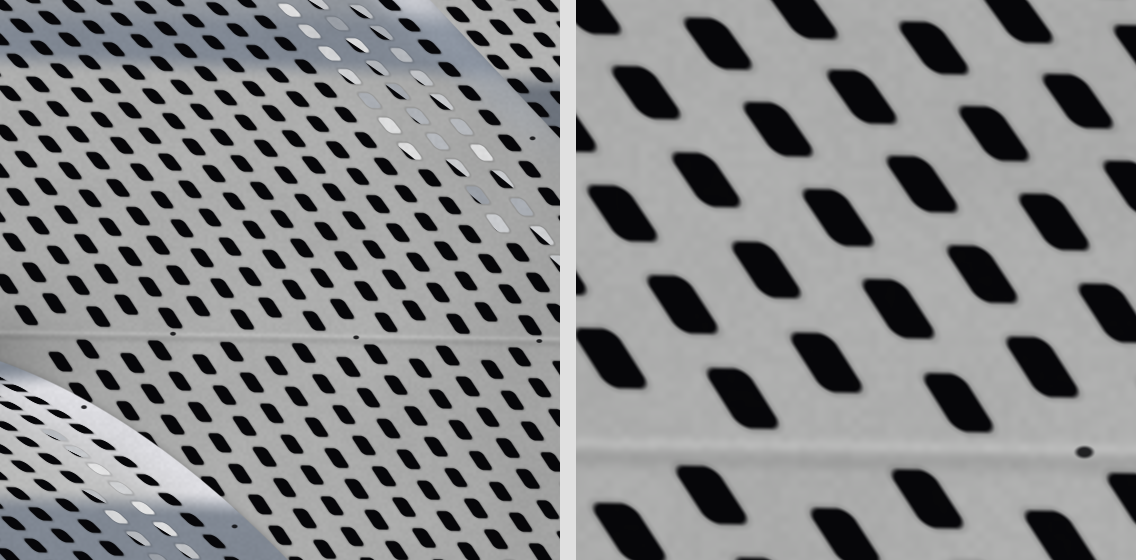
Left, the full canvas; right, a detail of the centre.
A three.js fragment shader for this texture:

```glsl
varying vec2 vUv;

const vec3 METAL = vec3(0.675, 0.677, 0.675);
const vec3 SHADE = vec3(0.50, 0.53, 0.575);
const vec3 BRIGHT = vec3(0.86, 0.86, 0.88);
const vec3 HOLE = vec3(0.025, 0.025, 0.035);
const float HOLE_HALF_WIDTH = 0.0128;
const float HOLE_ROW_SHARE = 0.315;
const float CORNER = 0.0075;
const float SOFT = 0.0018;
const float SEAM_Y = 0.407;
const float GRAIN = 0.035;
const vec4 UNLIT = vec4(99.0, 99.0, 0.0, 0.0);

float hash(vec2 p) {
  return fract(sin(dot(p, vec2(127.1, 311.7))) * 43758.5453);
}

float noise(vec2 p) {
  vec2 i = floor(p), f = fract(p);
  f = f * f * (3.0 - 2.0 * f);
  return mix(mix(hash(i), hash(i + vec2(1.0, 0.0)), f.x),
             mix(hash(i + vec2(0.0, 1.0)), hash(i + 1.0), f.x), f.y);
}

float roundedBox(vec2 p, vec2 halfSize, float radius) {
  vec2 q = abs(p) - halfSize + radius;
  return length(max(q, 0.0)) + min(max(q.x, q.y), 0.0) - radius;
}

float rivet(vec2 p, vec2 center) {
  return 1.0 - smoothstep(0.003, 0.007, length((p - center) * vec2(1.0, 1.5)));
}

// grid: column pitch, lean per row, row slope; rows: spacing and its growth
// lit: first and last column, limiting row and its change per column
vec3 perforate(vec3 sheet, vec2 p, vec2 origin, vec3 grid, vec2 rows,
               vec2 stagger, vec2 lo, vec2 hi, vec4 lit, float litSide) {
  vec2 d = p - origin;
  float drop = -d.y - grid.z * d.x;
  float spacing = sqrt(max(rows.x * rows.x + 4.0 * rows.y * drop, 0.0001));
  float row = 2.0 * drop / (rows.x + spacing);
  vec2 uv = vec2((d.x - grid.y * row) / grid.x, row);
  vec2 halfSize = vec2(HOLE_HALF_WIDTH, HOLE_ROW_SHARE * spacing);

  for (int i = 0; i < 2; i++) {
    vec2 offset = stagger * float(i);
    vec2 cell = clamp(floor(uv - offset + 0.5), lo, hi) + offset;
    vec2 local = (uv - cell) * vec2(grid.x, spacing);
    float chance = hash(cell + origin);
    vec2 size = halfSize * (0.97 + 0.06 * chance);
    float dist = roundedBox(local, size, min(CORNER, size.y * 0.8));

    // Light caught behind the opening, leaving a dark sliver
    float limit = lit.z + lit.w * (cell.x - lit.x);
    float isLit = step(lit.x, cell.x) * step(cell.x, lit.y)
                * step(0.0, litSide * (cell.y - limit));
    float across = local.x / size.x - 0.6 * local.y / size.y;
    float sliver = mix(-1.7, 0.2, chance * chance);
    float glow = isLit * smoothstep(sliver - 0.15, sliver + 0.15, across);
    vec3 glint = mix(vec3(0.60, 0.62, 0.65), vec3(0.90), hash(cell + 7.3));
    vec3 inside = mix(HOLE, glint, glow);

    sheet *= 1.0 - 0.12 * (1.0 - smoothstep(0.0, 0.005, dist));
    sheet = mix(sheet, inside, 1.0 - smoothstep(-SOFT, SOFT, dist));
  }
  return sheet;
}

void main() {
  vec2 p = vUv;
  float down = 1.0 - p.y;
  float rightEdge = p.x - 0.768 - 0.94 * down;
  float leftEdge = down - 0.645 - 0.355 * p.x - 0.653 * p.x * p.x;
  float seam = p.y - SEAM_Y + 0.012 * p.x;

  // Main sheet shading
  float band = 1.0 - smoothstep(0.085, 0.13, down - 0.03 * p.x);
  band *= 0.6 + 0.4 * smoothstep(0.0, 0.06, down);
  vec3 sheet = METAL * (1.0 - 0.06 * smoothstep(0.6, 1.0, p.x));
  sheet = mix(sheet, SHADE, band);
  float margin = smoothstep(-0.13, -0.03, rightEdge);
  sheet = mix(sheet, SHADE * 1.2, 0.5 * margin * (1.0 - smoothstep(0.1, 0.35, down)));
  sheet = mix(sheet, BRIGHT, 0.7 * margin * (1.0 - smoothstep(0.0, 0.06, down)));
  sheet *= 1.0 - 0.22 * exp(-length((p - vec2(0.0, 0.38)) * vec2(9.0, 14.0)));

  // Folded seam
  sheet += 0.05 * exp(-pow(seam / 0.004, 2.0));
  sheet -= 0.05 * exp(-pow((seam + 0.009) / 0.006, 2.0));

  // Main sheet holes above and below the seam
  vec3 upper = perforate(sheet, p, vec2(0.561, 0.427), vec3(0.1285, 0.0358, 0.02),
    vec2(0.056, 0.00082), vec2(0.5, -0.4), vec2(-40.0), vec2(4.0, 0.0),
    vec4(2.9, 4.1, -5.95, 4.5), -1.0);
  vec3 lower = perforate(sheet, p, vec2(0.414, 0.372), vec3(0.1285, 0.0358, 0.018),
    vec2(0.0544, 0.0), vec2(-0.5, 0.43), vec2(-2.0, 0.0), vec2(40.0), UNLIT, 1.0);
  vec3 color = mix(lower, upper, smoothstep(-0.001, 0.001, seam));

  // Upper right sheet
  vec3 right = mix(METAL * 1.03, SHADE * 0.85, smoothstep(0.12, 0.17, down));
  right = perforate(right, p, vec2(0.818, 0.974), vec3(0.1185, 0.0357, 0.022),
    vec2(0.0417, 0.0), vec2(0.5), vec2(0.0, -40.0), vec2(40.0), UNLIT, 1.0);
  color *= 1.0 - 0.08 * exp(-abs(rightEdge) / 0.006);
  color = mix(color, right, smoothstep(-0.002, 0.002, rightEdge));

  // Lower left sheet, bright across its bend
  vec3 left = mix(METAL * 1.08, BRIGHT, exp(-pow(leftEdge / 0.1, 2.0)));
  left = mix(SHADE, left, smoothstep(0.655, 0.705, down + 0.1 * p.x));
  left = mix(left, SHADE, smoothstep(0.865, 0.915, down - 0.03 * p.x));
  left = perforate(left, p, vec2(0.185, 0.206), vec3(0.1354, 0.0395, 0.038),
    vec2(0.0279, 0.00103), vec2(-0.5, 0.5), vec2(-40.0), vec2(0.0, 40.0),
    vec4(-1.1, -0.4, 3.5, -7.0), 1.0);
  color *= 1.0 - 0.15 * exp(-abs(leftEdge) / 0.008);
  color = mix(color, left, smoothstep(-0.002, 0.002, leftEdge));

  // Rivets along the seam and the margins
  float rivets = rivet(p, vec2(0.951, 0.753));
  for (int i = 0; i < 3; i++) {
    float n = float(i);
    rivets = max(rivets, rivet(p, vec2(0.309, 0.404) + n * vec2(0.327, -0.0065)));
    rivets = max(rivets, rivet(p, vec2(0.15, 0.273) + n * vec2(0.269, -0.213)));
  }
  color = mix(color, HOLE, 0.85 * rivets);

  // Fine grain and broad mottling
  float wear = 0.5 * noise(p * 190.0) + 0.5 * noise(p * 14.0) - 0.5;
  gl_FragColor = vec4(color * (1.0 + GRAIN * 2.0 * wear), 1.0);
}
```
